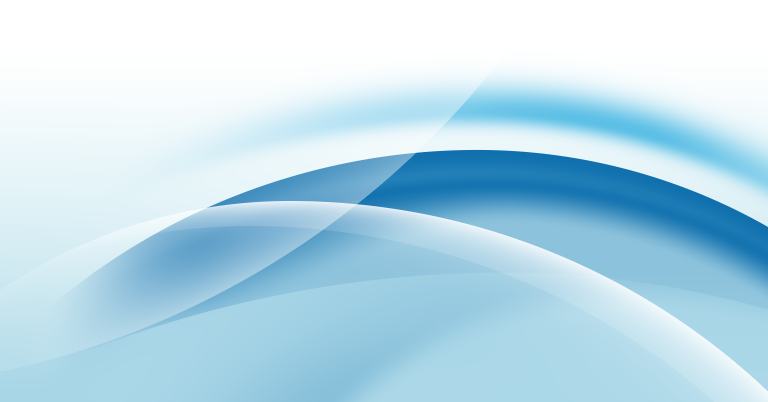
A WebGL 2 fragment shader for this background:

```glsl
#version 300 es
precision highp float;

uniform vec2 u_resolution;
out vec4 fragColor;

// Arcs: peak x, peak y, left radius, right radius, in canvas heights
const vec4 DOME_ARC   = vec4(1.187, 0.627, 1.642, 1.460);
const vec4 BAND_ARC   = vec4(1.219, 0.532, 1.990, 1.393);
const vec4 GLOW_ARC   = vec4(1.194, 0.721, 2.239, 1.592);
const vec4 RIM_ARC    = vec4(0.721, 0.500, 1.281, 1.729);
const vec4 INNER_ARC  = vec4(0.622, 0.438, 1.493, 1.741);
const vec4 FRONT_ARC  = vec4(1.256, 0.322, 2.861, 2.363);
const vec4 SHADOW_ARC = vec4(1.567, 0.271, 1.025, 1.493);

// Large disc whose edge sweeps from lower left to the top
const vec2  SWEEP_CENTER = vec2(-0.438, 2.164);
const float SWEEP_RADIUS = 2.134;

const vec3 WHITE       = vec3(1.0);
const vec3 SKY_MIDDLE  = vec3(0.87, 0.945, 0.965);
const vec3 SKY_BOTTOM  = vec3(0.65, 0.835, 0.90);
const vec3 GLOW_COLOR  = vec3(0.36, 0.75, 0.90);
const vec3 DEEP_BLUE   = vec3(0.06, 0.44, 0.68);
const vec3 MID_BLUE    = vec3(0.20, 0.55, 0.75);
const vec3 PALE_BLUE   = vec3(0.55, 0.76, 0.86);
const vec3 FRONT_COLOR = vec3(0.67, 0.845, 0.91);
const vec3 SHADE_COLOR = vec3(0.42, 0.68, 0.81);

const float SWEEP_ALPHA = 0.42;
const float SWEEP_FADE  = 0.25;
const float RIM_ALPHA   = 0.75;
const float RIM_FADE    = 0.055;
const float INNER_ALPHA = 0.12;
const float SHADE_ALPHA = 0.65;
const float SHADE_FADE  = 0.24;

// Signed distance to an arc with its own radius on each side of the peak
float arcDistance(vec2 p, vec4 arc) {
    float radius = p.x < arc.x ? arc.z : arc.w;
    return length(p - arc.xy + vec2(0.0, radius)) - radius;
}

// Antialiased coverage of the inside of a shape
float coverage(float d) {
    return clamp(0.5 - d * u_resolution.y, 0.0, 1.0);
}

vec3 skyColor(float y) {
    vec3 lower = mix(SKY_BOTTOM, SKY_MIDDLE, smoothstep(-0.05, 0.55, y));
    return mix(lower, WHITE, smoothstep(0.40, 0.92, y));
}

// Soft arc of light, wider above than below
float glowAmount(vec2 p) {
    float d = arcDistance(p, GLOW_ARC);
    float spread = d / (d > 0.0 ? 0.065 : 0.034);
    float strength = smoothstep(0.2, 1.5, p.x) * (1.0 - 0.35 * smoothstep(1.6, 1.95, p.x));
    return strength * exp(-spread * spread);
}

// Dark upper skin and band that melt into a pale lower body
vec3 domeColor(vec2 p, float depth) {
    float band = arcDistance(p, BAND_ARC);
    float lift = smoothstep(0.0, 0.1, depth) * smoothstep(0.0, 0.05, band);
    float softness = mix(0.22, 0.09, smoothstep(0.5, 1.3, p.x));
    float dark = smoothstep(-softness, 0.02, band);
    vec3 body = mix(FRONT_COLOR, PALE_BLUE, smoothstep(0.0, 0.35, p.y));
    return mix(body, mix(DEEP_BLUE, MID_BLUE, lift), dark);
}

void main() {
    vec2 p = gl_FragCoord.xy / u_resolution.y;
    p.x *= 1.91 * u_resolution.y / u_resolution.x;

    // Sky and glow
    vec3 color = skyColor(p.y);
    color = mix(color, GLOW_COLOR, glowAmount(p));

    // Dome, dissolving to the left
    float dome = arcDistance(p, DOME_ARC);
    color = mix(color, domeColor(p, -dome), coverage(dome) * smoothstep(0.1, 0.55, p.x));

    // Front hill with a curved inner shade
    float front = arcDistance(p, FRONT_ARC);
    float shadow = arcDistance(p, SHADOW_ARC);
    float falloff = max(shadow, 0.0) / SHADE_FADE;
    float shade = smoothstep(-0.05, 0.05, shadow) * exp(-falloff * falloff);
    shade *= mix(1.0, 0.55, smoothstep(0.0, 0.25, p.y));
    vec3 hill = mix(FRONT_COLOR, SHADE_COLOR, SHADE_ALPHA * shade);
    color = mix(color, hill, 0.9 * coverage(front) * smoothstep(0.07, 0.4, p.x));

    // Translucent sweep, brightest along its edge
    float sweep = length(p - SWEEP_CENTER) - SWEEP_RADIUS;
    float veil = SWEEP_ALPHA * exp(min(sweep, 0.0) / SWEEP_FADE);
    veil *= mix(0.3, 1.0, smoothstep(0.0, 0.6, p.x));
    color = mix(color, WHITE, veil * coverage(sweep));

    // Bright rim and the faint step beneath it
    float rim = arcDistance(p, RIM_ARC);
    float inner = 1.0 - coverage(arcDistance(p, INNER_ARC));
    float fade = RIM_FADE * mix(0.8, 1.4, smoothstep(0.7, 1.8, p.x));
    float shine = RIM_ALPHA * exp(min(rim, 0.0) / fade) + INNER_ALPHA * inner;
    shine *= mix(0.2, 1.0, smoothstep(0.0, 0.65, p.x));
    color = mix(color, WHITE, shine * coverage(rim));

    fragColor = vec4(color, 1.0);
}
```
